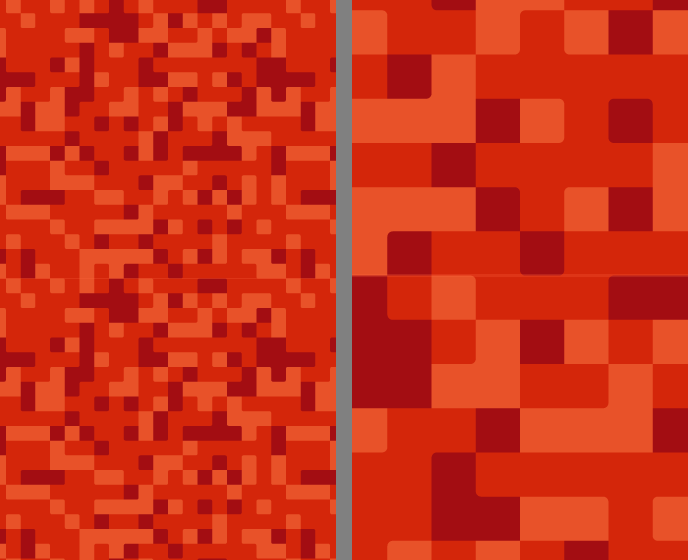
Left: the whole. Right: its middle third, enlarged.
A WebGL 2 fragment shader for this pattern:

```glsl
#version 300 es
precision highp float;
// Mosaic of square cells in three reds, repeating as a square tile.
// A small Feistel shuffle ranks the cells of a tile, so each colour gets its
// exact share; lone corners are rounded and a faint seam divides the tiles.

#define TILE_CELLS 19
#define TILE_HEIGHT 0.5
#define GRID_OFFSET vec2(0.6, 0.1)
#define DARK_SHARE 0.21
#define LIGHT_SHARE 0.285
#define CORNER_RADIUS 0.12
#define SEAM_WIDTH 0.07
#define SEAM_OPACITY 0.22
#define SAMPLES 4
#define SEED 7u

uniform vec2 u_resolution;
out vec4 fragColor;

const vec3 MID_RED = vec3(0.83, 0.15, 0.04);
const vec3 LIGHT_RED = vec3(0.91, 0.32, 0.16);
const vec3 DARK_RED = vec3(0.64, 0.05, 0.07);

int hash(int value, int turn) {
    uint h = uint(value) * 7919u + uint(turn) * 104729u + SEED * 6151u;
    h = (h ^ (h >> 15)) * 73471u;
    h = (h ^ (h >> 13)) * 50021u;
    h = (h ^ (h >> 16)) * 91387u;
    return int((h >> 12) & 65535u);
}

// Colour index of a cell: 0 dark, 1 light, 2 middle
int cellTone(ivec2 cell) {
    ivec2 c = (cell + TILE_CELLS) % TILE_CELLS;
    for (int turn = 0; turn < 5; turn++) {
        c = ivec2(c.y, (c.x + hash(c.y, turn)) % TILE_CELLS);
    }
    float rank = (float(c.x + TILE_CELLS * c.y) + 0.5) / float(TILE_CELLS * TILE_CELLS);
    return rank < DARK_SHARE ? 0 : rank < DARK_SHARE + LIGHT_SHARE ? 1 : 2;
}

vec3 toneColour(int tone) {
    return tone == 0 ? DARK_RED : tone == 1 ? LIGHT_RED : MID_RED;
}

// Tone at a grid point; a corner wrapped by one other tone is rounded off
int mosaicTone(vec2 p) {
    ivec2 cell = ivec2(floor(p));
    vec2 local = fract(p) - 0.5;
    int tone = cellTone(cell);
    vec2 intoCorner = abs(local) - (0.5 - CORNER_RADIUS);
    if (min(intoCorner.x, intoCorner.y) > 0.0 && length(intoCorner) > CORNER_RADIUS) {
        ivec2 side = ivec2(local.x < 0.0 ? -1 : 1, local.y < 0.0 ? -1 : 1);
        int besideX = cellTone(cell + ivec2(side.x, 0));
        int besideY = cellTone(cell + ivec2(0, side.y));
        int diagonal = cellTone(cell + side);
        if (besideX == besideY && diagonal == besideX) tone = besideX;
    }
    return tone;
}

void main() {
    float cellSize = u_resolution.y * TILE_HEIGHT / float(TILE_CELLS);
    vec2 fromTop = vec2(gl_FragCoord.x, u_resolution.y - gl_FragCoord.y);
    vec2 p = fromTop / cellSize + GRID_OFFSET;
    float pixel = 1.0 / cellSize;

    // Average subsamples for smooth edges
    vec3 colour = vec3(0.0);
    for (int i = 0; i < SAMPLES * SAMPLES; i++) {
        vec2 jitter = (vec2(i % SAMPLES, i / SAMPLES) + 0.5) / float(SAMPLES) - 0.5;
        colour += toneColour(mosaicTone(p + jitter * pixel));
    }
    colour /= float(SAMPLES * SAMPLES);

    // Faint pale seam between the upper and lower tile
    float seamDistance = abs(p.y - float(TILE_CELLS)) - 0.5 * SEAM_WIDTH;
    float seam = 1.0 - smoothstep(-0.5 * pixel, 0.5 * pixel, seamDistance);
    colour = mix(colour, LIGHT_RED + 0.1, seam * SEAM_OPACITY);

    fragColor = vec4(colour, 1.0);
}
```
